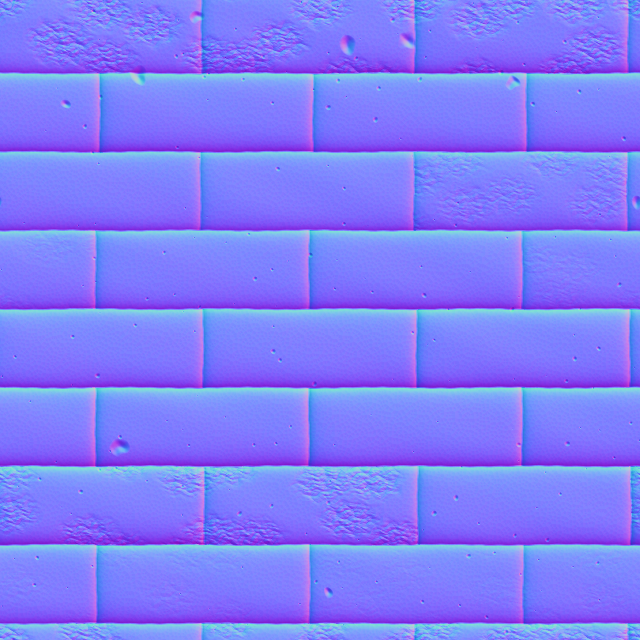
A Shadertoy shader for this texture map:

```glsl
// Tangent-space normal map of a running-bond wall of soft-edged, worn bricks.
#define COLUMNS 3.0
#define ROWS 8.0
#define FIRST_JOINT 0.1146   // distance of the first bed joint from the top
#define ROW_PITCH 0.1228     // the last row takes the remaining height
#define JOINT 0.0020         // half width of a joint
#define RIM_WIDTH 0.0042     // falloff of the steep rim
#define GRAIN 0.00022
#define PIT_DEPTH 0.42
#define FLAKE_DEPTH 0.0024
#define SAMPLE_STEP 0.0013
#define TAU 6.2831853

vec2 hash2(vec2 p) {
    vec2 q = vec2(dot(p, vec2(127.1, 311.7)), dot(p, vec2(269.5, 183.3)));
    return fract(sin(q) * 43758.5);
}

// Tiling cellular noise: distance to the nearest scattered point.
float cellular(vec2 uv, vec2 scale) {
    vec2 p = uv * scale, cell = floor(p);
    float nearest = 2.0;
    for (int j = -1; j <= 1; j++)
    for (int i = -1; i <= 1; i++) {
        vec2 c = cell + vec2(i, j);
        vec2 offset = c + hash2(mod(c, scale)) - p;
        nearest = min(nearest, dot(offset, offset));
    }
    return sqrt(nearest);
}

// Tiling scatter of round dents; returns a negative height.
float dents(vec2 uv, float scale, float chance, vec2 radii) {
    vec2 p = uv * scale, cell = floor(p);
    float height = 0.0;
    for (int j = -1; j <= 1; j++)
    for (int i = -1; i <= 1; i++) {
        vec2 c = cell + vec2(i, j), id = mod(c, scale);
        vec2 pick = hash2(id + 71.0);
        float radius = mix(radii.x, radii.y, pick.y * pick.y);
        float r = length(c + hash2(id + 19.0) - p) / (scale * radius);
        height -= step(pick.x, chance) * radius * (1.0 - smoothstep(0.0, 1.0, r));
    }
    return height * PIT_DEPTH;
}

// Surface damage: fine grain, pits, chips and flaking patches.
float wearHeight(vec2 uv, float wear) {
    vec2 warp = 0.0022 * sin(TAU * (uv.yx * vec2(31.0, 37.0) + uv * vec2(17.0, 23.0)));
    float height = GRAIN * cellular(uv, vec2(170.0));
    height += dents(uv + 0.3 * warp, 28.0, 0.28, vec2(0.0014, 0.0048));
    height += dents(uv + warp, 8.0, 0.13, vec2(0.008, 0.019));
    if (wear > 0.0) {
        float patchMask = smoothstep(0.45, 0.8, 1.0 - cellular(uv + warp, vec2(9.0, 14.0)));
        float flakes = cellular(uv + warp, vec2(45.0, 115.0))
                     + 0.5 * cellular(uv, vec2(110.0, 190.0));
        height -= FLAKE_DEPTH * wear * patchMask * flakes;
    }
    return height;
}

// Slope near one side: a steep narrow rim plus a wide soft shoulder.
float edgeSlope(float d, float rim, float shoulder, float shoulderWidth) {
    d = max(d - JOINT, 0.0);
    return rim * exp(-d / RIM_WIDTH) + shoulder * exp(-d / shoulderWidth);
}

void mainImage(out vec4 fragColor, in vec2 fragCoord) {
    vec2 uv = fragCoord / iResolution.xy;

    // Slightly uneven joints
    vec2 wall = uv + 0.0007 * sin(TAU * (uv.yx * vec2(9.0, 5.0) + uv * 2.0))
                   + 0.0003 * sin(TAU * uv.yx * vec2(41.0, 33.0));

    // Row and distances to its top and bottom
    float down = fract(1.0 - wall.y - FIRST_JOINT);
    float row = min(floor(down / ROW_PITCH), ROWS - 1.0);
    float rowHeight = row < ROWS - 1.0 ? ROW_PITCH : 1.0 - ROW_PITCH * (ROWS - 1.0);
    float top = down - row * ROW_PITCH;
    float bottom = rowHeight - top;

    // Column and distances to its sides
    float shift = mod(row, 2.0) < 0.5 ? 0.153 : 0.3164;
    shift += 0.008 * (hash2(vec2(row, 5.0)).x - 0.5);
    float along = fract(wall.x - shift) * COLUMNS;
    float left = fract(along) / COLUMNS;
    float right = 1.0 / COLUMNS - left;
    vec2 brick = vec2(floor(along), row);
    vec2 seed = hash2(brick + 3.0);

    // Pillow shape of the brick, flat inside the joints
    vec2 slope;
    slope.x = edgeSlope(right, 0.42, 0.30, 0.009) - edgeSlope(left, 0.48, 0.22, 0.016);
    slope.y = edgeSlope(top, 0.65, 0.46, 0.018) - edgeSlope(bottom, 0.50, 0.60, 0.021);
    slope *= 0.85 + 0.3 * seed.y;
    slope *= smoothstep(vec2(0.0), vec2(JOINT), vec2(min(left, right), min(top, bottom)));

    // Gentle unevenness of the faces
    slope += 0.02 * sin(TAU * (uv.yx * vec2(7.0, 4.0) + uv * vec2(5.0, 11.0) + seed));

    // Wear grows toward the lower rows
    float wear = smoothstep(0.5, 0.95, 0.75 * seed.x + 0.4 * smoothstep(3.5, 5.0, row));
    float here = wearHeight(uv, wear);
    vec2 ahead = vec2(wearHeight(uv + vec2(SAMPLE_STEP, 0.0), wear),
                      wearHeight(uv + vec2(0.0, SAMPLE_STEP), wear));
    slope -= (ahead - here) / SAMPLE_STEP;

    vec3 normal = normalize(vec3(slope, 1.0));
    fragColor = vec4(0.5 + 0.5 * normal, 1.0);
}
```
